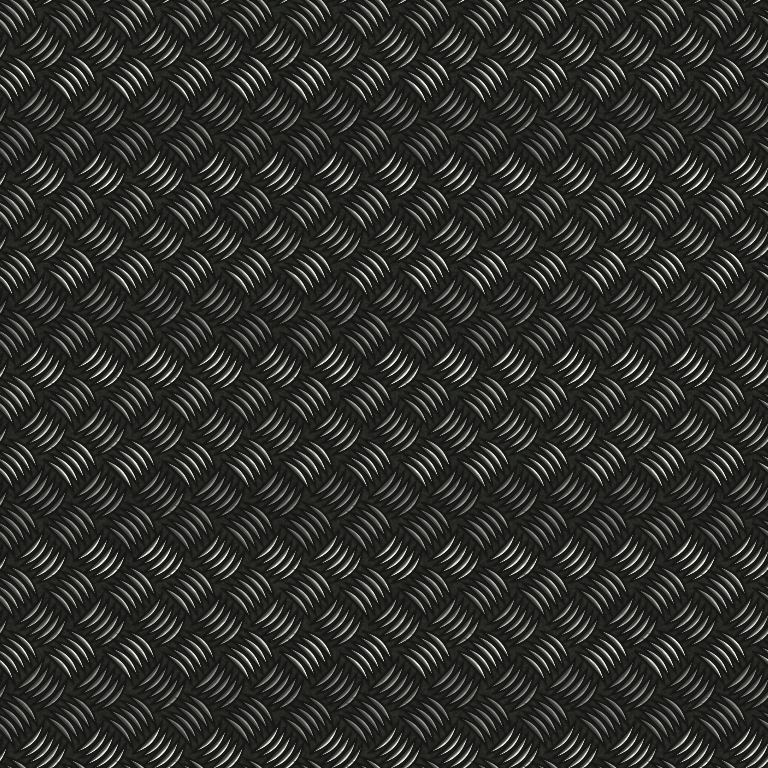
Reproduce this texture procedurally as a Shadertoy shader.

```glsl
// Dark tread plate: 13 by 12 repeats of two interleaved blocks of five curved,
// raised bars. Each bar is a bowed lens with a lit edge and a dark hollow;
// brightness cycles every three rows, and fine noise adds grain and wear.

float hash(vec2 p) {
    return fract(sin(dot(p, vec2(127.1, 311.7))) * 43758.5453);
}

float noise(vec2 p) {
    vec2 i = floor(p), f = fract(p);
    f = f * f * (3.0 - 2.0 * f);
    return mix(mix(hash(i), hash(i + vec2(1, 0)), f.x),
               mix(hash(i + vec2(0, 1)), hash(i + vec2(1, 1)), f.x), f.y);
}

// Draws one lattice of bar blocks over color; lengths are in row pitches.
// flip mirrors the bars, rowGain lights each of three rows, lean brightens one end.
void addBars(inout vec3 color, vec2 grid, float flip, vec3 rowGain, float lean) {
    vec2 cell = floor(grid);
    vec2 local = (fract(grid) - 0.5) * vec2(12.0 / 13.0, flip);
    vec2 axis = vec2(cos(0.82), sin(0.82));
    float along = dot(local, axis);
    float across = dot(local, vec2(axis.y, -axis.x));
    float gain = rowGain[int(mod(cell.y, 3.0))] * (0.9 + 0.2 * hash(cell));
    float pixel = 12.0 / min(iResolution.x, iResolution.y);

    float hollow = 0.0, cover = 0.0, light = 0.0;
    for (int k = -2; k <= 2; k++) {
        float n = float(k);
        float wear = hash(mod(cell, 3.0) + vec2(n * 7.3, flip * 3.1));
        float t = (along + 0.03 * (wear - 0.5)) / (0.26 + 0.03 * wear);
        float bow = 1.0 - t * t;
        float offset = across - n * 0.124 - 0.045 * (bow - 0.6);
        float halfWidth = (0.031 + 0.008 * wear) * bow;
        float edge = abs(offset) - halfWidth;

        // Lit side, tapering sheen and fine scratches along the bar
        float side = clamp(offset / max(halfWidth, 0.01), -1.0, 1.0);
        float lit = smoothstep(-0.7, 0.65, side);
        float scratch = 0.75 + 0.5 * noise(vec2(along * 14.0, across * 90.0) + cell * 17.0);
        float sheen = gain * (0.95 + lean * t - 0.2 * t * t) * scratch;
        float bar = 1.0 - smoothstep(-0.6 * pixel, 0.6 * pixel, edge);

        hollow = max(hollow, 1.0 - smoothstep(0.01, 0.06, edge));
        light = mix(light, 0.23 + 0.72 * sheen * lit * lit, bar);
        cover = max(cover, bar);
    }
    color = mix(color, vec3(0.075, 0.077, 0.068), 0.9 * hollow);
    color = mix(color, min(light, 0.93) * vec3(1.0, 1.0, 0.97), cover);
}

void mainImage(out vec4 fragColor, in vec2 fragCoord) {
    vec2 uv = fragCoord / iResolution.xy;
    vec2 grid = uv * vec2(13.0, 12.0);

    // Matt base with grain and faint blotches
    float grain = noise(uv * 420.0) - 0.5;
    float blotch = noise(uv * 24.0) - 0.5;
    vec3 color = vec3(0.15, 0.157, 0.142) * (1.0 + 0.3 * grain + 0.12 * blotch);

    // Rising bars, then falling bars half a repeat away
    addBars(color, grid + vec2(-0.23, 0.23), 1.0, vec3(1.1, 0.55, 0.8), 0.0);
    addBars(color, grid + vec2(0.27, -0.27), -1.0, vec3(0.55, 1.0, 0.75), 0.35);

    fragColor = vec4(color * (1.0 + 0.1 * grain), 1.0);
}
```
